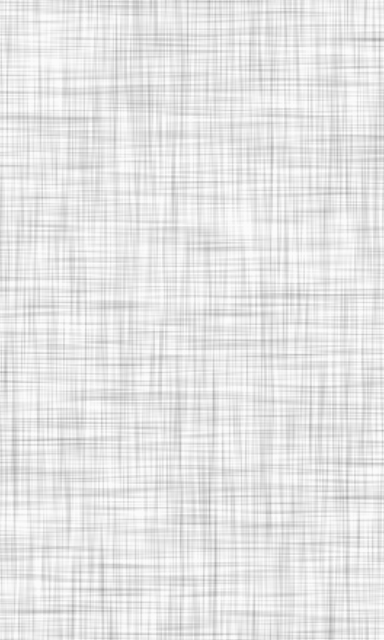
A Shadertoy shader for this texture:

```glsl
// Pale linen weave: long thin grey streaks cross at right angles on white.
// Each direction sums three widths of stretched lane noise and a sparse
// layer of dark threads; every lane fades in and out along its length.

#define CLOTH_WHITE 1.049
#define BRIGHTEST 0.985
#define FINE_LANES 440.0
#define MID_LANES 230.0
#define BROAD_LANES 50.0
#define DARK_LANES 330.0
#define FINE_INK 0.140
#define MID_INK 0.046
#define BROAD_INK 0.009
#define DARK_INK 0.100
#define WANDER 0.0002
#define SAMPLES 2

float hash(vec2 p) {
    return fract(sin(dot(p, vec2(127.1, 311.7))) * 43758.5453);
}

// Darkness of one lane; a higher rarity leaves fewer dark stretches.
float lane(float id, float along, float seed, float rarity) {
    float y = along + 19.0 * hash(vec2(id, seed));
    float cell = floor(y);
    vec2 key = vec2(id + seed * 17.0, cell);
    float a = pow(hash(key), rarity);
    float b = pow(hash(key + vec2(0.0, 1.0)), rarity);
    return mix(a, b, smoothstep(0.0, 1.0, y - cell));
}

// Neighbouring lanes blended across their width.
float streaks(vec2 p, vec2 frequency, float seed, float rarity) {
    vec2 q = p * frequency;
    float id = floor(q.x);
    float blend = smoothstep(0.0, 1.0, q.x - id);
    return mix(lane(id, q.y, seed, rarity),
               lane(id + 1.0, q.y, seed, rarity), blend);
}

// All threads running along p.y.
float threads(vec2 p, float seed) {
    p.x += WANDER * sin(p.y * 13.0 + seed);
    return FINE_INK * streaks(p, vec2(FINE_LANES, 15.0), seed, 2.0)
         + MID_INK * streaks(p, vec2(MID_LANES, 8.0), seed + 1.0, 2.0)
         + BROAD_INK * streaks(p, vec2(BROAD_LANES, 3.0), seed + 2.0, 2.0)
         + DARK_INK * streaks(p, vec2(DARK_LANES, 6.0), seed + 3.0, 8.0);
}

float linen(vec2 p) {
    float ink = threads(p, 3.0) + threads(p.yx, 11.0);
    return min(CLOTH_WHITE - ink, BRIGHTEST);
}

void mainImage(out vec4 fragColor, in vec2 fragCoord) {
    // Average a small grid inside each pixel to smooth the threads.
    float shade = 0.0;
    for (int j = 0; j < SAMPLES; j++) {
        for (int i = 0; i < SAMPLES; i++) {
            vec2 offset = (vec2(i, j) + 0.5) / float(SAMPLES) - 0.5;
            shade += linen((fragCoord + offset) / iResolution.y);
        }
    }
    shade /= float(SAMPLES * SAMPLES);
    fragColor = vec4(vec3(shade), 1.0);
}
```
